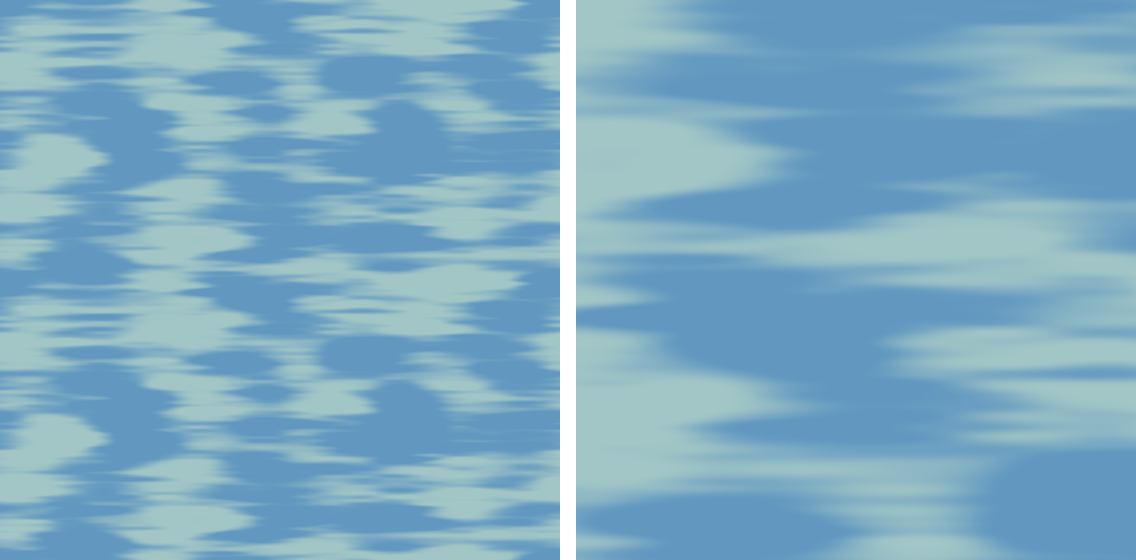
Left: the whole. Right: its middle third, enlarged.
Reproduce this texture procedurally as a three.js fragment shader.

```glsl
// Pale green streaks drifting over calm blue, like light on water.
// Wrapping value noise, stretched along x in layers from broad patches to
// thin streaks, is added to four faint columns and graded into two colours.

varying vec2 vUv;

const float TAU = 6.2831853;
const vec3 WATER_BLUE = vec3(0.384, 0.596, 0.753);
const vec3 PALE_GREEN = vec3(0.635, 0.776, 0.776);

// Sine-free hash of a lattice point, 0 to 1
float hash(vec2 cell, float seed) {
  vec3 p = fract(vec3(cell.xyx + seed) * vec3(0.1031, 0.1030, 0.0973));
  p += dot(p, p.yzx + 33.33);
  return fract((p.x + p.y) * p.z);
}

// Hash of a lattice that repeats after a whole number of cells
float wrappedHash(vec2 cell, vec2 cells, float seed) {
  return hash(floor(mod(cell + 0.5, cells)), seed);
}

// Smooth tiling noise from -1 to 1, over a unit tile
float tileNoise(vec2 tile, vec2 cells, float seed) {
  vec2 p = tile * cells;
  vec2 cell = floor(p);
  vec2 f = p - cell;
  vec2 blend = f * f * (3.0 - 2.0 * f);
  float a = wrappedHash(cell, cells, seed);
  float b = wrappedHash(cell + vec2(1.0, 0.0), cells, seed);
  float c = wrappedHash(cell + vec2(0.0, 1.0), cells, seed);
  float d = wrappedHash(cell + vec2(1.0, 1.0), cells, seed);
  return 2.0 * mix(mix(a, b, blend.x), mix(c, d, blend.x), blend.y) - 1.0;
}

// Faint upright bands that gather the patches
float columns(float x, float count, float shift) {
  return cos(TAU * (x * count - shift));
}

// Broad patches, then ever thinner horizontal streaks
float streakField(vec2 tile) {
  float field = 0.20 * columns(tile.x, 4.0, 0.3);
  field += 0.50 * tileNoise(tile, vec2(8.0, 7.0), 11.0);
  field += 0.38 * tileNoise(tile, vec2(7.0, 22.0), 37.0);
  field += 0.28 * tileNoise(tile, vec2(11.0, 45.0), 71.0);
  field += 0.16 * tileNoise(tile, vec2(17.0, 80.0), 113.0);
  return field;
}

void main() {
  // The pattern repeats twice up the canvas
  vec2 tile = vUv * vec2(1.0, 2.0);

  // Soft threshold leaves flat blue and flat green with blended rims
  float cover = smoothstep(-0.23, 0.45, streakField(tile));
  gl_FragColor = vec4(mix(WATER_BLUE, PALE_GREEN, cover), 1.0);
}
```
